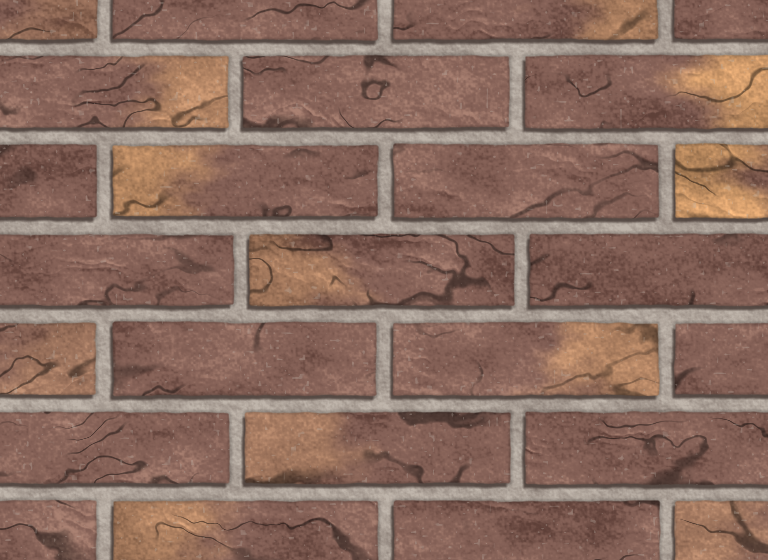
This texture is drawn by a Shadertoy shader. Its source:

```glsl
const vec2  PITCH = vec2(0.5018, 0.159);      // brick plus joint, in canvas heights
const vec2  HALF_BRICK = vec2(0.2365, 0.0645);
const float ROW_START = -0.0385;
const float JOINT_EVEN = 0.186;               // first upright joint of even rows
const float JOINT_ODD = 0.425;
const float CORNER = 0.004;
const float EDGE_WEAR = 0.007;
const vec2  SHADOW_OFFSET = vec2(0.005, 0.008);
const vec2  LIGHT_STEP = vec2(0.0016, 0.0026);
const vec3  BRICK_DARK = vec3(0.37, 0.25, 0.22);
const vec3  BRICK_MID = vec3(0.52, 0.38, 0.34);
const vec3  BRICK_PALE = vec3(0.67, 0.51, 0.45);
const vec3  OCHRE = vec3(0.82, 0.61, 0.41);
const vec3  MORTAR_DARK = vec3(0.50, 0.45, 0.42);
const vec3  MORTAR_PALE = vec3(0.75, 0.71, 0.67);
const vec3  SHADOW = vec3(0.28, 0.23, 0.21);

float hash(vec2 p) {
    vec3 q = fract(vec3(p.xyx) * 0.1031);
    q += dot(q, q.yzx + 33.33);
    return fract((q.x + q.y) * q.z);
}

float noise(vec2 p) {
    vec2 i = floor(p), f = fract(p);
    f = f * f * (3.0 - 2.0 * f);
    return mix(mix(hash(i), hash(i + vec2(1, 0)), f.x),
               mix(hash(i + vec2(0, 1)), hash(i + vec2(1, 1)), f.x), f.y);
}

float fbm(vec2 p) {
    float sum = 0.0, amp = 0.53;
    for (int i = 0; i < 4; i++) {
        sum += amp * noise(p);
        p = mat2(1.6, 1.2, -1.2, 1.6) * p + 7.3;
        amp *= 0.5;
    }
    return sum;
}

float boxDistance(vec2 p, vec2 halfSize) {
    vec2 d = abs(p) - halfSize + CORNER;
    return length(max(d, 0.0)) + min(max(d.x, d.y), 0.0) - CORNER;
}

// Stretched coordinates that bend along the clay folds
vec2 foldSpace(vec2 p, float seed) {
    float tilt = (seed - 0.5) * 0.7;
    vec2 q = mat2(cos(tilt), -sin(tilt), sin(tilt), cos(tilt)) * p;
    float bend = fbm(p * 9.0 + seed * 91.0) - 0.5;
    return q * vec2(10.0, 42.0) + bend * vec2(2.0, 5.0) + seed * 57.0;
}

float clayHeight(vec2 p, float seed) {
    float fold = 1.0 - abs(2.0 * noise(foldSpace(p, seed)) - 1.0);
    float patches = smoothstep(0.25, 0.7, noise(p * vec2(7.0, 14.0) + seed * 131.0));
    return fold * mix(0.12, 0.75, patches) + 0.65 * fbm(p * 65.0 + seed * 40.0);
}

vec3 brickColor(vec2 p, vec2 id, float edge) {
    float seed = hash(id + 17.0);
    float relief = clayHeight(p, seed) - clayHeight(p + LIGHT_STEP, seed);
    float cloud = fbm(p * vec2(9.0, 16.0) + seed * 73.0);
    float grain = noise(p * 230.0 + seed * 29.0);
    float tone = 0.47 + 0.9 * relief + 0.8 * (cloud - 0.5) + 0.28 * (grain - 0.5)
               + 0.22 * (hash(id + 5.0) - 0.5);
    tone = clamp(tone, 0.0, 1.0);
    vec3 color = mix(BRICK_DARK, BRICK_MID, smoothstep(0.0, 0.5, tone));
    color = mix(color, BRICK_PALE, smoothstep(0.45, 0.95, tone));

    // Ochre firing marks gather at one end of some bricks
    float phase = fract(0.5 * (id.x - 1.0) + 0.27 * (id.y - 4.0) + 0.28);
    float strength = (1.0 - step(0.49, phase)) * mix(0.25, 1.0, hash(id + 61.0));
    float side = mod(id.x, 2.0) < 0.5 ? 1.0 : -1.0;
    float along = side * p.x / HALF_BRICK.x + 1.1 * (cloud - 0.5);
    float blush = strength * smoothstep(0.05, 0.65, along);
    color = mix(color, OCHRE * (0.7 + 0.6 * tone), blush * 0.92);

    // Cracks, pale flecks and worn rim
    float seam = abs(noise(foldSpace(p, seed) * vec2(0.8, 0.6) + 31.0) - 0.5);
    float crack = (1.0 - smoothstep(0.01, 0.07, seam))
                * smoothstep(0.45, 0.75, noise(p * vec2(9.0, 17.0) + seed * 19.0));
    color *= 1.0 - 0.42 * crack;
    float fleck = smoothstep(0.84, 0.97, noise(p * 150.0 + seed * 211.0));
    color = mix(color, MORTAR_PALE, 0.3 * fleck);
    return color * mix(0.86, 1.0, smoothstep(0.0, 0.006, -edge));
}

vec3 mortarColor(vec2 p) {
    float relief = fbm(p * 75.0) - fbm((p + LIGHT_STEP) * 75.0);
    float tone = 0.72 + 1.1 * relief + 0.7 * (fbm(p * 22.0) - 0.5)
               + 0.25 * (noise(p * 240.0) - 0.5);
    return mix(MORTAR_DARK, MORTAR_PALE, clamp(tone, 0.0, 1.0));
}

void mainImage(out vec4 fragColor, in vec2 fragCoord) {
    vec2 p = fragCoord / iResolution.y;
    float pixel = 1.0 / iResolution.y;

    // Running bond with slight drift between rows
    float row = floor((p.y - ROW_START) / PITCH.y);
    float joint = mod(row, 2.0) < 0.5 ? JOINT_EVEN : JOINT_ODD;
    joint += 0.012 * (hash(vec2(row, 9.0)) - 0.5);
    float column = floor((p.x - joint) / PITCH.x) + 1.0;
    vec2 id = vec2(column, row);
    vec2 center = vec2(joint, ROW_START) + (id + vec2(-0.5, 0.5)) * PITCH;
    vec2 local = p - center;

    // Uneven outline and size
    vec2 size = HALF_BRICK + 0.003 * (vec2(hash(id + 3.0), hash(id + 8.0)) - 0.5);
    float wear = EDGE_WEAR * (0.6 * fbm(p * 38.0) + 0.4 * noise(p * 12.0) - 0.5);
    float edge = boxDistance(local, size) + wear;
    float shadowEdge = boxDistance(local + SHADOW_OFFSET, size) + wear;

    // Recessed mortar, shadow, then brick
    vec3 color = mortarColor(p) * mix(0.82, 1.0, smoothstep(0.0, 0.008, edge));
    color = mix(color, SHADOW, 0.82 * (1.0 - smoothstep(-0.004, 0.003, shadowEdge)));
    float coverage = 1.0 - smoothstep(-pixel, pixel, edge);
    fragColor = vec4(mix(color, brickColor(local, id, edge), coverage), 1.0);
}
```
